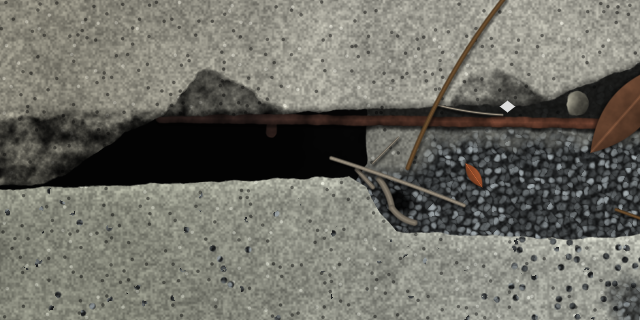
A WebGL 2 fragment shader for this texture:

```glsl
#version 300 es
precision highp float;
// Broken concrete slabs around a dark gap, with a rusty bar, gravel, twigs and dry leaves.
uniform vec2 u_resolution;
out vec4 outColor;

float hash(vec2 p) {
  vec3 q = fract(p.xyx * 0.1031);
  q += dot(q, q.yzx + 33.33);
  return fract((q.x + q.y) * q.z);
}
float noise(vec2 p) {
  vec2 i = floor(p), f = fract(p);
  f = f * f * (3.0 - 2.0 * f);
  return mix(mix(hash(i), hash(i + vec2(1, 0)), f.x),
             mix(hash(i + vec2(0, 1)), hash(i + 1.0), f.x), f.y);
}
float fbm(vec2 p) {
  float sum = 0.0, amp = 0.53;
  for (int i = 0; i < 4; i++) {
    sum += amp * noise(p);
    p = mat2(1.6, 1.2, -1.2, 1.6) * p + 7.3;
    amp *= 0.5;
  }
  return sum;
}
// Nearest scattered point: x = distance, y = random id.
vec2 pebbles(vec2 p) {
  vec2 best = vec2(9, 0);
  for (int k = 0; k < 9; k++) {
    vec2 c = floor(p) + vec2(k % 3, k / 3) - 1.0;
    float d = length(p - c - 0.15 - 0.7 * vec2(hash(c), hash(c + 57.0)));
    if (d < best.x) best = vec2(d, hash(c + 131.0));
  }
  return best;
}
float ramp(float x, float a, float b) { return clamp((x - a) / (b - a), 0.0, 1.0); }
vec3 paint(vec3 under, vec3 ink, float d) {
  float px = 1.0 / u_resolution.y;
  return mix(under, ink, smoothstep(px, -px, d));
}
// Coordinates along (0..1) and across the line from ends.xy to ends.zw.
vec2 alongAcross(vec2 p, vec4 ends) {
  vec2 d = ends.zw - ends.xy, r = p - ends.xy;
  return vec2(dot(r, d) / dot(d, d), (r.y * d.x - r.x * d.y) / length(d));
}
float stick(vec2 p, vec4 ends, float bend, float width) {
  vec2 s = alongAcross(p, ends);
  float t = clamp(s.x, 0.0, 1.0);
  return length(vec2((s.x - t) * length(ends.zw - ends.xy), s.y - bend * 4.0 * t * (1.0 - t))) - width;
}
vec3 twig(vec3 under, vec3 ink, vec2 p, vec4 ends, float bend, float width) {
  float shadow = stick(p + vec2(-0.004, 0.008), ends, bend, width);
  float d = stick(p, ends, bend, width);
  under *= mix(0.55, 1.0, smoothstep(-0.004, 0.008, shadow));
  return paint(under, ink * (0.75 + 0.4 * ramp(-d, 0.0, width)), d);
}
vec3 leaf(vec3 under, vec3 ink, vec2 p, vec4 ends, float width) {
  vec2 s = alongAcross(p, ends);
  float d = abs(s.y) - width * 4.0 * s.x * (1.0 - s.x);
  float vein = 1.0 - ramp(abs(s.y), 0.0, 0.1 * width);
  float fold = 0.55 + 0.35 * ramp(s.y, -width, width) + 0.4 * vein + 0.4 * fbm(p * 30.0);
  return paint(under * (0.5 + 0.5 * ramp(d, 0.0, 0.015)), ink * fold, d);
}
float upperEdge(float x) {
  return 0.42 + 0.028 * ramp(x, 0.1, 0.195) + 0.135 * ramp(x, 0.195, 0.39) + 0.05 * ramp(x, 0.39, 0.5)
    + 0.04 * ramp(x, 0.5, 1.6) + 0.127 * ramp(x, 1.68, 2.0);
}
float lowerEdge(float x) {
  return 0.408 + 0.04 * ramp(x, 0.0, 1.09) - 0.035 * ramp(x, 1.09, 1.145) - 0.077 * ramp(x, 1.145, 1.185)
    - 0.06 * ramp(x, 1.185, 1.24) - 0.025 * ramp(x, 1.25, 1.8) + 0.016 * ramp(x, 1.8, 2.0);
}
vec3 concrete(vec2 p, vec3 tone) {
  float grain = 0.3 * noise(p * 150.0) + 0.24 * noise(p * 75.0) + 0.28 * fbm(p * 5.0);
  vec2 pit = pebbles(p * 38.0);
  float spot = smoothstep(0.28, 0.12, pit.x);
  return tone * (0.59 + grain) * (1.0 - 0.45 * spot * step(0.86, pit.y)) + 0.15 * spot * step(pit.y, 0.06);
}
vec3 gravel(vec2 p) {
  vec2 stone = pebbles(p * 46.0 + 0.5 * noise(p * 60.0));
  float body = smoothstep(0.65, 0.2, stone.x);
  return vec3(0.95, 1.0, 1.02) * (0.07 + body * (0.13 + 0.38 * stone.y * stone.y) + 0.1 * noise(p * 140.0));
}
void main() {
  vec2 p = gl_FragCoord.xy / u_resolution * vec2(2, 1);
  float rough = fbm(p * 22.0) - 0.5, crag = 1.1 * fbm(p * 28.0);

  // Gravel bed with a pale ledge, a dusty band and a hollow
  float dust = max(ramp(p.x - 0.6 * p.y, 1.07, 0.97), 0.65 * ramp(p.y + 0.1 * rough, 0.53, 0.58));
  vec3 col = mix(gravel(p), concrete(p, vec3(0.47, 0.47, 0.44)), dust * ramp(p.y, 0.44, 0.49));
  col *= 1.0 - 0.75 * ramp(p.y + 0.04 * rough, 0.585, 0.61);
  col *= 0.12 + 0.88 * ramp(length(p - vec2(1.245, 0.37)) + 0.03 * rough, 0.025, 0.06);

  // Black gap and rusty bar
  vec3 depth = vec3(0.012 + 0.022 * ramp(p.x, 0.9, 1.1) * fbm(p * 14.0));
  col = paint(col, depth, p.x - 1.146 + 0.6 * max(0.49 - p.y, 0.0) + 0.01 * rough);
  vec3 rust = mix(vec3(0.14, 0.1, 0.09), vec3(0.33, 0.2, 0.15), ramp(p.x, 0.8, 1.5)) * (1.0 + 1.3 * rough);
  col = paint(col, rust, stick(p, vec4(0.85, 0.62, 0.848, 0.585), 0.0, 0.016) + 0.01 * rough);
  col = twig(col, rust, p, vec4(0.5, 0.632, 1.89, 0.614), 0.0, 0.016 + 0.008 * rough);

  // Upper slab with two chipped hollows
  float above = p.y - upperEdge(p.x) + 0.018 * rough;
  vec3 slab = concrete(p, mix(vec3(0.53, 0.52, 0.47), vec3(0.61, 0.605, 0.565), ramp(p.x, 0.2, 1.1)));
  float chipA = 0.63 + 0.15 * ramp(p.x, 0.49, 0.62) - 0.13 * ramp(p.x, 0.67, 0.9) - p.y + 0.055 * rough;
  float chipB = 0.665 + 0.115 * ramp(p.x, 1.39, 1.47) - 0.105 * ramp(p.x, 1.6, 1.74) - p.y + 0.04 * rough;
  slab *= mix(1.0, crag * 0.85, ramp(chipA, 0.0, 0.012));
  slab *= mix(1.0, (crag + 0.25) * (1.0 - 0.45 * ramp(p.x, 1.5, 1.66)), ramp(chipB, 0.0, 0.018));
  col = paint(col, slab * (0.6 + 0.4 * ramp(above, 0.0, 0.022)), -above);

  // Lower slab with a pale rim and crumbs toward the right
  float below = lowerEdge(p.x) - p.y + 0.016 * rough;
  vec3 base = concrete(p + 4.0, mix(vec3(0.51, 0.515, 0.465), vec3(0.58, 0.585, 0.55), ramp(p.x, 0.4, 1.5)));
  base *= 1.17 - 0.17 * ramp(below, 0.01, 0.07);
  vec2 crumb = pebbles(p * 34.0 + 20.0);
  float litter = step(crumb.y, 0.5 * ramp(p.x, 1.4, 2.0) + 0.5 * rough) * ramp(crumb.x, 0.42, 0.25);
  float heap = ramp(length(p - vec2(2, 0.04)) + 0.1 * rough, 0.12, 0.04);
  col = paint(col, mix(base, gravel(p), max(litter, 0.8 * heap)), -below);

  // Loose stone and white shard
  vec2 s = p - vec2(1.803, 0.674), w = abs(p - vec2(1.586, 0.667));
  col = paint(col, vec3(0.47, 0.46, 0.41) * (0.85 + 9.0 * (s.y - s.x) + rough), length(s) - 0.036 + 0.02 * rough);
  col = paint(col, vec3(0.87), w.x + 1.3 * w.y - 0.024);

  // Twigs and dry leaves
  vec3 wood = vec3(0.46, 0.43, 0.38), brown = vec3(0.37, 0.27, 0.16);
  col = twig(col, wood, p, vec4(1.185, 0.44, 1.225, 0.35), 0.006, 0.01);
  col = twig(col, wood, p, vec4(1.225, 0.35, 1.295, 0.304), -0.008, 0.01);
  col = twig(col, wood, p, vec4(1.115, 0.47, 1.165, 0.415), 0.0, 0.007);
  col = twig(col, wood, p, vec4(1.165, 0.49, 1.245, 0.57), 0.0, 0.003);
  col = twig(col, wood * 1.15, p, vec4(1.035, 0.506, 1.45, 0.358), 0.004, 0.006);
  col = twig(col, wood * 1.2, p, vec4(1.365, 0.672, 1.57, 0.641), -0.005, 0.003);
  col = twig(col, brown, p, vec4(1.575, 1.005, 1.274, 0.475), -0.023, 0.007);
  col = twig(col, brown, p, vec4(1.925, 0.345, 2, 0.318), 0.0, 0.005);
  col = leaf(col, vec3(0.52, 0.27, 0.15), p, vec4(1.455, 0.49, 1.507, 0.415), 0.018);
  col = leaf(col, vec3(0.36, 0.24, 0.17), p, vec4(1.845, 0.522, 2.09, 0.8), 0.064);
  outColor = vec4(clamp(col, 0.0, 1.0), 1);
}
```
